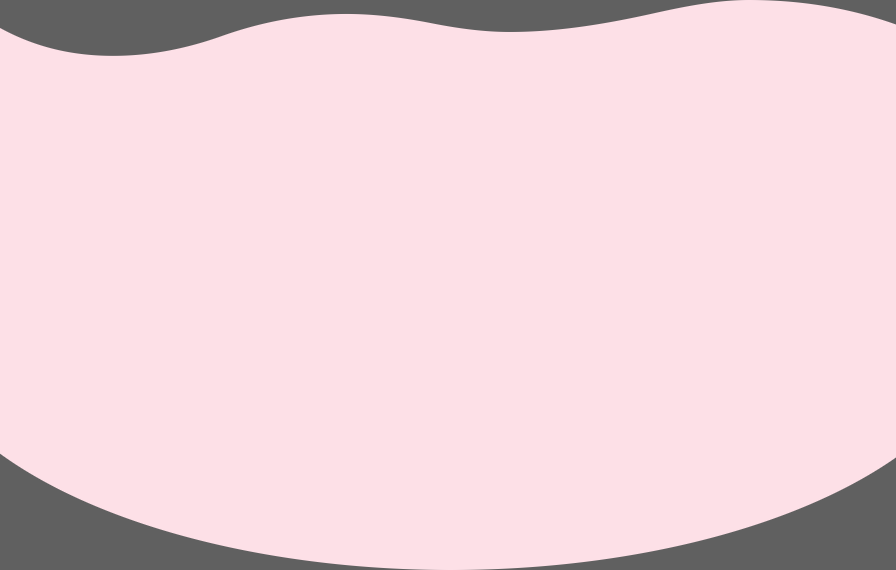
Reproduce this background procedurally as a Shadertoy shader.

```glsl
// Pale pink panel with a wavy top and a bowl-shaped base on dark grey.

#define PINK vec3(0.992, 0.878, 0.906)
#define GREY vec3(0.378)
#define BOWL_CENTER vec2(0.503, 0.453)
#define BOWL_RADII vec2(0.602, 0.453)
#define KNOTS 9

// Wave knots: x, depth below the top edge, slope of the depth
const vec3 wave[KNOTS] = vec3[KNOTS](
    vec3(0.0, 0.049, 0.86),
    vec3(0.1263, 0.098, 0.0),
    vec3(0.2474, 0.0633, -0.56),
    vec3(0.3867, 0.0245, 0.0),
    vec3(0.4818, 0.0408, 0.31),
    vec3(0.569, 0.0561, 0.0),
    vec3(0.7292, 0.0235, -0.35),
    vec3(0.836, 0.0, 0.0),
    vec3(1.0, 0.043, 0.56));

// Cubic Hermite curve between two knots
float hermite(vec3 a, vec3 b, float x) {
    float span = b.x - a.x;
    float t = clamp((x - a.x) / span, 0.0, 1.0);
    float s = 1.0 - t;
    float blend = t * t * (3.0 - 2.0 * t);
    return mix(a.y, b.y, blend) + span * t * s * (a.z * s - b.z * t);
}

float waveDepth(float x) {
    float depth = wave[0].y;
    for (int i = 0; i < KNOTS - 1; i++) {
        if (x >= wave[i].x) depth = hermite(wave[i], wave[i + 1], x);
    }
    return depth;
}

// Height of the lower half of the ellipse
float bowlHeight(float x) {
    float u = (x - BOWL_CENTER.x) / BOWL_RADII.x;
    return BOWL_CENTER.y - BOWL_RADII.y * sqrt(max(1.0 - u * u, 0.0));
}

// Coverage of the positive side, softened over one pixel
float coverage(float d) {
    return clamp(0.5 + d / max(length(vec2(dFdx(d), dFdy(d))), 1e-6), 0.0, 1.0);
}

void mainImage(out vec4 fragColor, in vec2 fragCoord) {
    vec2 p = fragCoord / iResolution.xy;

    // Panel lies below the wave and above the bowl
    float belowWave = coverage(1.0 - waveDepth(p.x) - p.y);
    float aboveBowl = coverage(p.y - bowlHeight(p.x));

    fragColor = vec4(mix(GREY, PINK, belowWave * aboveBowl), 1.0);
}
```
